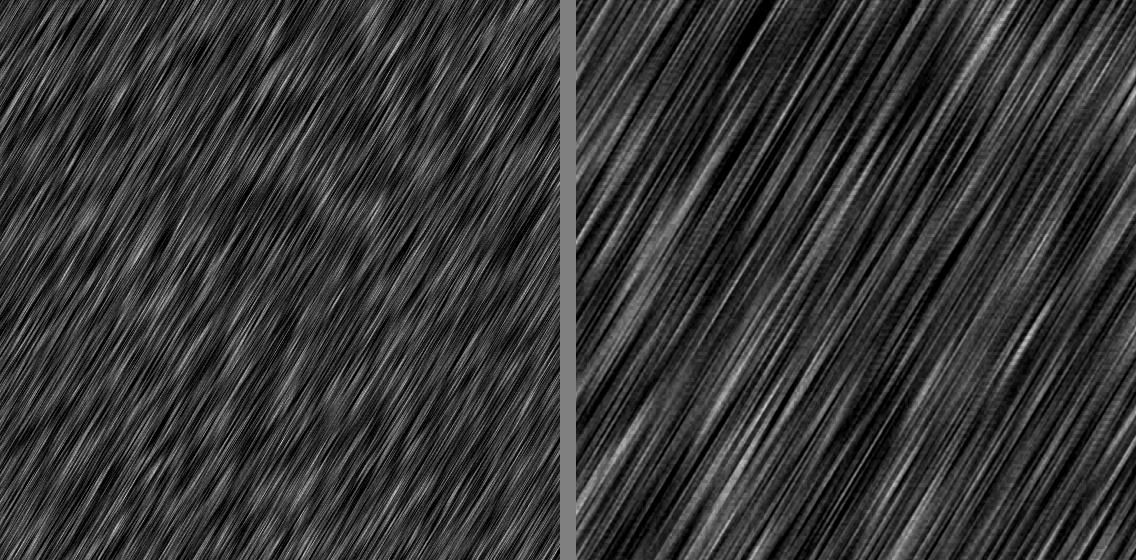
Left: the whole. Right: its middle third, enlarged.
Reproduce this texture procedurally as a Shadertoy shader.

```glsl
float hash(vec2 p) {
    return fract(sin(dot(p, vec2(127.1, 311.7))) * 43758.5453);
}

// Smooth noise along one track, shifted so that neighbouring ends never line up
float track(float row, float along, float seed) {
    along += 20.0 * hash(vec2(row, seed));
    float cell = floor(along);
    float blend = smoothstep(0.0, 1.0, along - cell);
    return mix(hash(vec2(cell, row + seed)), hash(vec2(cell + 1.0, row + seed)), blend);
}

// Stretched noise centred on zero: x runs across the streaks, y along them
float streaks(vec2 p, float seed) {
    float row = floor(p.x);
    float blend = smoothstep(0.0, 1.0, p.x - row);
    return mix(track(row, p.y, seed), track(row + 1.0, p.y, seed), blend) - 0.5;
}

void mainImage(out vec4 fragColor, in vec2 fragCoord) {
    vec2 uv = fragCoord / iResolution.y;

    // Axes across and along the slanted fibres
    float slant = radians(59.0);
    vec2 along = vec2(cos(slant), sin(slant));
    vec2 p = vec2(dot(uv, vec2(along.y, -along.x)), dot(uv, along));

    // Hair-fine fibres, thicker strands and faint uneven patches
    float fibre = 0.45 * streaks(p * vec2(660.0, 19.0), 3.0);
    float strand = 0.36 * streaks(p * vec2(300.0, 17.0), 17.0);
    float patches = 0.06 * streaks(p * vec2(40.0, 18.0), 41.0);
    float relief = fibre + strand + patches;

    // Fine dry grain breaks up the fibres
    float grain = 0.09 * (hash(floor(uv * 512.0)) - 0.5);
    relief += grain;

    // The higher terms lift the highlights
    float grey = 0.206 + relief + 0.6 * relief * relief + 1.2 * relief * relief * relief;
    fragColor = vec4(vec3(clamp(grey, 0.0, 1.0)), 1.0);
}
```
